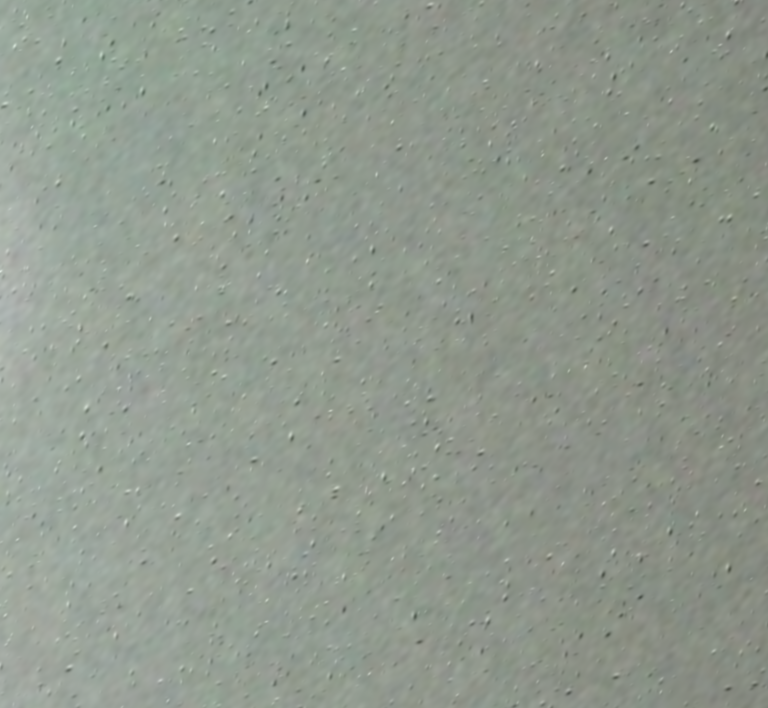
This texture is drawn by a WebGL 2 fragment shader. Its source:

```glsl
#version 300 es
precision highp float;

uniform vec2 u_resolution;
out vec4 fragColor;

const float GRAIN_ANGLE = 0.82;

vec3 hash3(vec2 cell, float seed) {
    vec3 q = fract(vec3(cell.xyx + seed * 17.3) * vec3(0.1031, 0.1030, 0.0973));
    q += dot(q, q.yxz + 33.33);
    return fract((q.xxy + q.yzz) * q.zyx);
}

vec2 rotate(vec2 p, float angle) {
    float c = cos(angle), s = sin(angle);
    return vec2(c * p.x + s * p.y, c * p.y - s * p.x);
}

// Soft cellular noise: signed colour bumps, one per jittered cell
vec3 cellBumps(vec2 p, float seed) {
    vec2 home = floor(p);
    vec3 sum = vec3(0.0);
    for (int y = -1; y <= 1; y++) {
        for (int x = -1; x <= 1; x++) {
            vec2 cell = home + vec2(x, y);
            vec2 centre = cell + hash3(cell, seed).xy;
            float bump = 1.0 - smoothstep(0.0, 1.0, length(p - centre));
            sum += (hash3(cell, seed + 5.0) - 0.5) * bump;
        }
    }
    return sum;
}

// Layered sines in the range of about -1 to 1
float drift(vec2 p) {
    float a = sin(p.x * 7.0 + 2.0 * sin(p.y * 4.0 + 1.0));
    float b = sin(p.y * 11.0 - p.x * 5.0 + 1.5 * sin(p.x * 9.0));
    return 0.6 * a + 0.4 * b;
}

float ellipse(vec2 offset, vec2 radii) {
    vec2 q = offset / radii;
    return exp(-dot(q, q));
}

// Scattered pits, each with a dark hollow and a lit rim beside it
float pits(vec2 p, float cells, float share, vec2 radii, float seed) {
    vec2 home = floor(p * cells);
    float light = 0.0;
    for (int y = -1; y <= 1; y++) {
        for (int x = -1; x <= 1; x++) {
            vec2 cell = home + vec2(x, y);
            vec3 place = hash3(cell, seed);
            vec3 look = hash3(cell, seed + 3.0);
            vec2 centre = (cell + place.xy) / cells;
            float present = step(place.z, share * (1.0 + 0.5 * drift(centre * 2.3)));
            vec2 offset = rotate(p - centre, GRAIN_ANGLE + (look.z - 0.5) * 1.1);
            vec2 size = radii * mix(0.75, 1.25, look.x);
            vec2 rimShift = vec2(1.6 * (look.y - 0.5), 1.7) * size;
            float hollow = ellipse(offset, size) * mix(0.1, 1.0, look.x * look.x);
            float rim = ellipse(offset - rimShift, size) * mix(0.1, 0.85, look.y * look.y);
            light += present * (rim - hollow);
        }
    }
    return light;
}

// Broad lighting: pale left, dim right, glow on the left edge
vec3 surfaceLight(vec2 uv) {
    vec3 pale = vec3(0.628, 0.668, 0.630);
    vec3 dim = vec3(0.522, 0.544, 0.500);
    vec3 colour = mix(pale, dim, pow(uv.x, 0.85));
    float glow = ellipse(uv - vec2(-0.02, 0.61), vec2(0.075, 0.16));
    float topLeft = ellipse(uv - vec2(0.15, 0.95), vec2(0.40, 0.34));
    colour += vec3(0.075, 0.050, 0.065) * glow;
    colour += vec3(-0.026, -0.007, -0.016) * topLeft;
    return colour;
}

void main() {
    vec2 uv = gl_FragCoord.xy / u_resolution;
    vec2 p = gl_FragCoord.xy / u_resolution.y;
    vec2 along = rotate(p, GRAIN_ANGLE);

    vec3 colour = surfaceLight(uv);

    // Faint colour patches
    colour += vec3(0.003, -0.001, 0.001) * drift(p);
    colour += 0.012 * cellBumps(p * 14.0, 1.0);
    colour += 0.020 * cellBumps(p * 42.0, 2.0);

    // Fine slanted grain
    float fine = cellBumps(along * vec2(75.0, 140.0), 3.0).x;
    float coarse = cellBumps(along * vec2(38.0, 75.0), 4.0).y;
    colour += 0.053 * fine + 0.026 * coarse;

    // Large and small pits
    colour += 0.23 * pits(p, 38.0, 0.34, vec2(0.0039, 0.0021), 7.0);
    colour += 0.11 * pits(p, 62.0, 0.38, vec2(0.0034, 0.0019), 13.0);

    fragColor = vec4(clamp(colour, 0.0, 1.0), 1.0);
}
```
